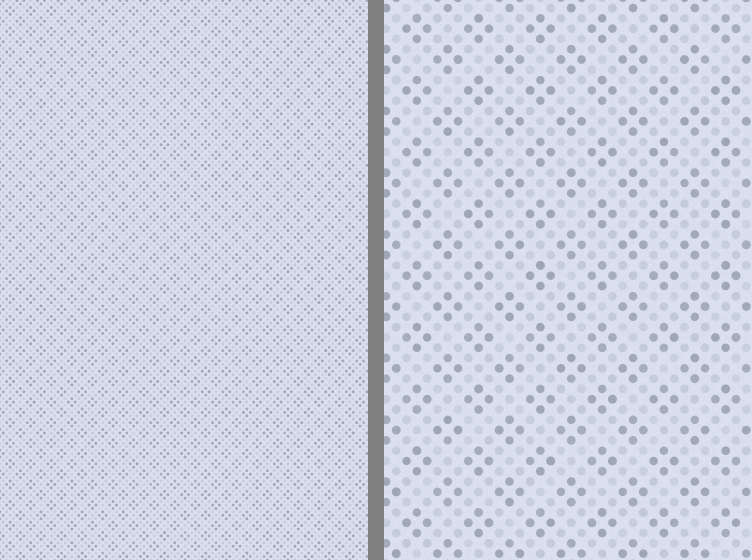
Left, the full canvas; right, a detail of the centre.
Give the GLSL for this pattern, as a Shadertoy shader.

```glsl
const float REPEATS_DOWN = 27.2;        // pattern periods per canvas height
const float DOTS_PER_REPEAT = 6.0;      // grid steps in one period
const vec2 CLUSTER_ORIGIN = vec2(0.49, 0.53); // first cluster from top left, in periods
const float DOT_RADIUS = 0.42;          // in grid steps
const float RADIUS_JITTER = 0.03;
const float TONE_JITTER = 0.035;
const float GRAIN = 0.012;
const float GRAIN_CELLS = 512.0;        // grain cells per canvas height
const vec3 GROUND = vec3(0.855, 0.875, 0.932);
const vec3 PALE_DOT = vec3(0.775, 0.802, 0.857);
const vec3 DARK_DOT = vec3(0.640, 0.670, 0.725);

float hash(vec2 p) {
    vec3 q = fract(vec3(p.xyx) * 0.1031);
    q += dot(q, q.yzx + 33.33);
    return fract((q.x + q.y) * q.z);
}

// Nearest point of the checkered lattice whose coordinates have an odd sum
vec2 nearestDot(vec2 p) {
    vec2 diagonal = vec2(p.x + p.y, p.x - p.y);
    vec2 odd = 2.0 * floor(diagonal * 0.5) + 1.0;
    return 0.5 * vec2(odd.x + odd.y, odd.x - odd.y);
}

// Grid distance to the nearest cluster centre; centres are staggered by half a period
float clusterDistance(vec2 dot2) {
    float period = DOTS_PER_REPEAT;
    vec2 a = abs(mod(dot2 + 0.5 * period, period) - 0.5 * period);
    vec2 b = 0.5 * period - a;
    return min(a.x + a.y, b.x + b.y);
}

void mainImage(out vec4 fragColor, in vec2 fragCoord) {
    vec2 uv = vec2(fragCoord.x, iResolution.y - fragCoord.y) / iResolution.y;
    vec2 grid = (uv * REPEATS_DOWN - CLUSTER_ORIGIN) * DOTS_PER_REPEAT;
    float pixel = REPEATS_DOWN * DOTS_PER_REPEAT / iResolution.y;

    // Four dark dots around each centre, pale dots elsewhere
    vec2 center = nearestDot(grid);
    float isDark = 1.0 - step(1.5, clusterDistance(center));
    vec3 dotColor = mix(PALE_DOT, DARK_DOT, isDark);
    dotColor += TONE_JITTER * (hash(center + 211.0) - 0.5);

    // Smooth round edge
    float radius = DOT_RADIUS + RADIUS_JITTER * (hash(center + 57.0) - 0.5);
    float edge = length(grid - center) - radius;
    float coverage = clamp(0.5 - edge / pixel, 0.0, 1.0);
    vec3 color = mix(GROUND, dotColor, coverage);

    // Fine paper grain
    color += GRAIN * (hash(floor(uv * GRAIN_CELLS)) - 0.5);
    fragColor = vec4(color, 1.0);
}
```
